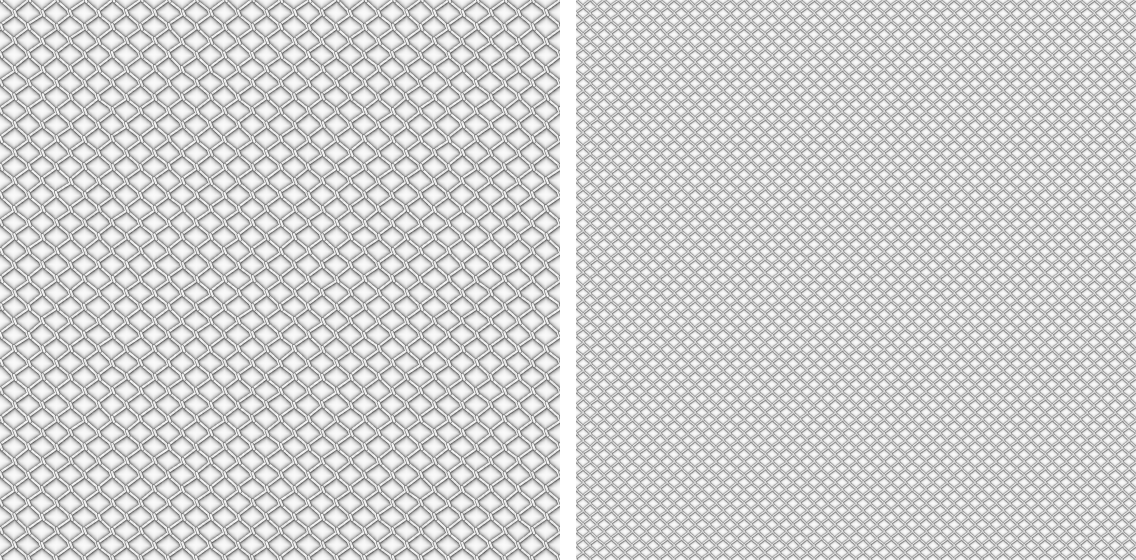
Left: one tile. Right: repeated 2 by 2.
This pattern is drawn by a WebGL 2 fragment shader. Its source:

```glsl
#version 300 es
precision highp float;
// Chain-link mesh of pale wire on white: 20 columns by 40 staggered rows of joints.
// Each joint is a pair of short slanted strokes, tied to the row above by two arms;
// the distance to the wires gives the bright core, dark rim and soft halo.

uniform vec2 u_resolution;
out vec4 fragColor;

const float COLUMNS = 20.0;
const float ROWS = 40.0;
const float ROW_STEP = COLUMNS / ROWS;
const float GRAIN_CELLS = 320.0;
const float JITTER = 0.035;

// All lengths are in column widths
const float CORE_RADIUS = 0.038;
const float RIM_RADIUS = 0.066;
const float HALO_FALLOFF = 0.064;
const vec2 SHADOW_OFFSET = vec2(0.004, -0.012);

// Ends of the left joint stroke; the right one is its point reflection
const vec2 STROKE_TOP = vec2(-0.080, 0.105);
const vec2 STROKE_BOTTOM = vec2(-0.010, -0.075);

const vec3 WIRE_COLOR = vec3(0.98);
const vec3 RIM_COLOR = vec3(0.43);
const vec3 GROUND_COLOR = vec3(0.985);

float hash(vec2 p) {
    return fract(sin(dot(p, vec2(127.1, 311.7))) * 43758.545);
}

// Value noise that wraps after a whole number of cells
float wrappedNoise(vec2 p, float period) {
    vec2 cell = floor(p);
    vec2 f = fract(p);
    f = f * f * (3.0 - 2.0 * f);
    vec2 a = mod(cell, period);
    vec2 b = mod(cell + 1.0, period);
    return mix(mix(hash(a), hash(vec2(b.x, a.y)), f.x),
               mix(hash(vec2(a.x, b.y)), hash(b), f.x), f.y);
}

float segmentDistance(vec2 p, vec2 a, vec2 b) {
    vec2 ab = b - a;
    float t = clamp(dot(p - a, ab) / dot(ab, ab), 0.0, 1.0);
    return length(p - a - ab * t);
}

float stagger(float row) {
    return 0.5 * mod(row, 2.0);
}

// Joint centre with a small wrapped displacement
vec2 jointCenter(float column, float row) {
    vec2 id = mod(vec2(column, row), vec2(COLUMNS, ROWS));
    vec2 shift = vec2(hash(id + 3.0), hash(id + 47.0)) - 0.5;
    return vec2(column + stagger(row), row * ROW_STEP) + JITTER * shift;
}

// x: distance to arms and left strokes, y: distance to the right strokes on top
vec2 wireDistances(vec2 p) {
    vec2 nearest = vec2(1.0);
    float baseRow = floor(p.y / ROW_STEP);
    for (int j = -1; j <= 1; j++) {
        float row = baseRow + float(j);
        float baseColumn = floor(p.x - stagger(row) + 0.5);
        for (int i = -1; i <= 1; i++) {
            float column = baseColumn + float(i);
            float leftColumn = column - 1.0 + 2.0 * stagger(row);
            vec2 joint = jointCenter(column, row);
            vec2 upLeft = jointCenter(leftColumn, row + 1.0);
            vec2 upRight = jointCenter(leftColumn + 1.0, row + 1.0);
            float leftArm = segmentDistance(p, joint + STROKE_TOP, upLeft - STROKE_TOP);
            float rightArm = segmentDistance(p, joint - STROKE_BOTTOM, upRight + STROKE_BOTTOM);
            float leftStroke = segmentDistance(p, joint + STROKE_TOP, joint + STROKE_BOTTOM);
            float rightStroke = segmentDistance(p, joint - STROKE_TOP, joint - STROKE_BOTTOM);
            nearest.x = min(nearest.x, min(leftStroke, min(leftArm, rightArm)));
            nearest.y = min(nearest.y, rightStroke);
        }
    }
    return nearest;
}

float coverage(float d, float radius, float blur) {
    return 1.0 - smoothstep(radius - blur, radius + blur, d);
}

void main() {
    vec2 uv = gl_FragCoord.xy / u_resolution;
    vec2 p = uv * COLUMNS - vec2(0.0, 0.05);
    float blur = 0.6 * COLUMNS / min(u_resolution.x, u_resolution.y);
    float grain = wrappedNoise(uv * GRAIN_CELLS, GRAIN_CELLS) - 0.5;

    // Soft halo, a little heavier below the wires
    vec2 shadow = wireDistances(p - SHADOW_OFFSET);
    float haloDistance = max(min(shadow.x, shadow.y) - 0.046, 0.0);
    float halo = exp(-haloDistance / HALO_FALLOFF) * (1.0 + 0.2 * grain);
    vec3 color = mix(GROUND_COLOR, RIM_COLOR, halo);

    // Bright cores, with the right strokes crossing over
    vec2 d = wireDistances(p);
    vec3 wire = WIRE_COLOR * (1.0 - 0.10 * (0.5 + grain));
    color = mix(color, wire, coverage(d.x, CORE_RADIUS, blur));
    color = mix(color, RIM_COLOR, 0.8 * coverage(d.y, RIM_RADIUS, blur));
    color = mix(color, wire, coverage(d.y, CORE_RADIUS, blur));

    fragColor = vec4(clamp(color, 0.0, 1.0), 1.0);
}
```
